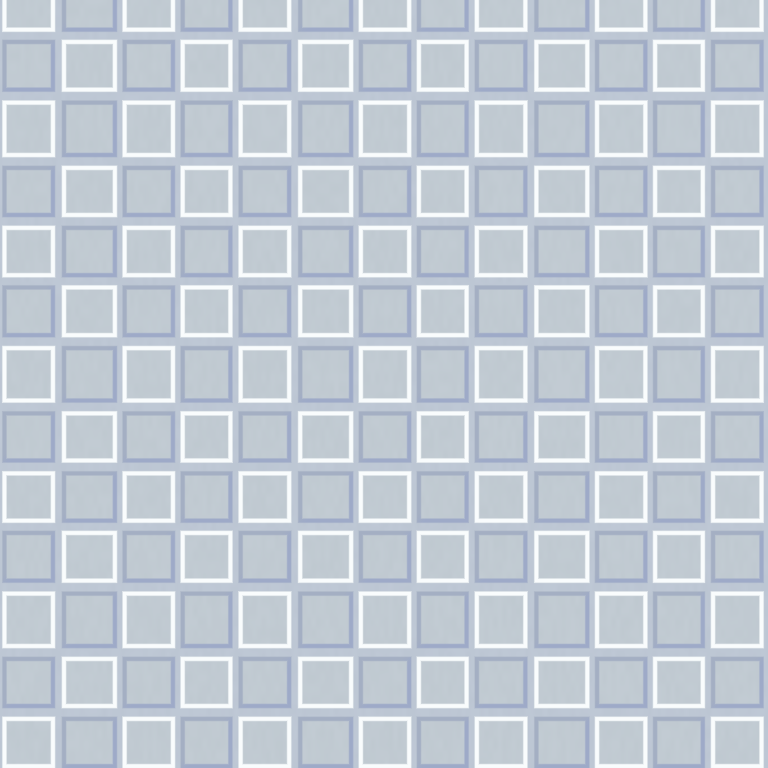
Write a Shadertoy shader that draws this pattern.

```glsl
// Checkerboard of outlined boxes, white and slate blue in turn, on blue-grey.
// A four-by-four group of slightly uneven cells repeats over the canvas; each
// outline is a soft band on a box distance, with faint cloth-like mottling.

const float UNIT = 1.0 / 768.0;                  // layout unit, in canvas heights
const vec2 PITCH = vec2(59.05, 61.375);          // mean cell size
const vec2 ORIGIN = vec2(0.0, 35.6);             // first cell, from the top left
const float LINE_WIDTH = 4.3;
const float EDGE_SOFTNESS = 1.0;
const float MOTTLE = 0.012;

// Box edges inside their cells, for the four columns and rows of a group
const vec4 BOX_LEFT   = vec4(2.3, 2.8, 4.4, 3.4);
const vec4 BOX_RIGHT  = vec4(55.1, 58.0, 57.0, 55.4);
const vec4 BOX_TOP    = vec4(4.2, 3.5, 7.4, 6.0);
const vec4 BOX_BOTTOM = vec4(56.2, 60.2, 58.8, 57.6);

const vec3 GROUND      = vec3(0.755, 0.792, 0.822);
const vec3 GUTTER      = vec3(0.742, 0.780, 0.832);
const vec3 WHITE_LINE  = vec3(0.975, 0.988, 0.992);
const vec3 BLUE_LINE   = vec3(0.620, 0.668, 0.785);
const vec3 BLUE_LIGHT  = vec3(0.642, 0.685, 0.765);

float hash(vec2 p) {
    vec3 q = fract(vec3(p.xyx) * 0.1031);
    q += dot(q, q.yzx + 33.33);
    return fract((q.x + q.y) * q.z);
}

float valueNoise(vec2 p) {
    vec2 i = floor(p);
    vec2 f = fract(p);
    f = f * f * (3.0 - 2.0 * f);
    return mix(mix(hash(i), hash(i + vec2(1, 0)), f.x),
               mix(hash(i + vec2(0, 1)), hash(i + vec2(1, 1)), f.x), f.y);
}

float boxDistance(vec2 p, vec2 halfSize) {
    vec2 q = abs(p) - halfSize;
    return length(max(q, 0.0)) + min(max(q.x, q.y), 0.0);
}

void mainImage(out vec4 fragColor, in vec2 fragCoord) {
    // Layout position, measured down from the top left
    float pixel = 1.0 / (iResolution.y * UNIT);
    vec2 pos = vec2(fragCoord.x, iResolution.y - fragCoord.y) * pixel;

    // Cell and the box it holds
    vec2 cell = floor((pos - ORIGIN) / PITCH);
    vec2 local = pos - ORIGIN - cell * PITCH;
    ivec2 k = ivec2(mod(cell, 4.0));
    vec2 boxMin = vec2(BOX_LEFT[k.x], BOX_TOP[k.y]);
    vec2 boxMax = vec2(BOX_RIGHT[k.x], BOX_BOTTOM[k.y]);
    vec2 halfSize = 0.5 * (boxMax - boxMin);
    vec2 centred = local - 0.5 * (boxMin + boxMax);
    float d = boxDistance(centred, halfSize);

    // Ground inside the boxes, bluer gutters between them
    float soft = max(EDGE_SOFTNESS, 0.7 * pixel);
    vec3 color = mix(GROUND, GUTTER, smoothstep(-soft, soft, d));
    float grain = valueNoise(pos * vec2(0.22, 0.09)) - 0.5;
    color += MOTTLE * grain;

    // Outline: white on odd cells, blue on even ones, paler to the upper left
    float band = abs(d + 0.5 * LINE_WIDTH) - 0.5 * LINE_WIDTH;
    float line = 1.0 - smoothstep(-soft, soft, band);
    vec2 side = centred / halfSize;
    float shade = smoothstep(-0.3, 0.3, side.x + side.y);
    float isWhite = mod(cell.x + cell.y, 2.0);
    vec3 lineColor = mix(mix(BLUE_LIGHT, BLUE_LINE, shade), WHITE_LINE, isWhite);
    color = mix(color, lineColor, line);

    fragColor = vec4(color, 1.0);
}
```
